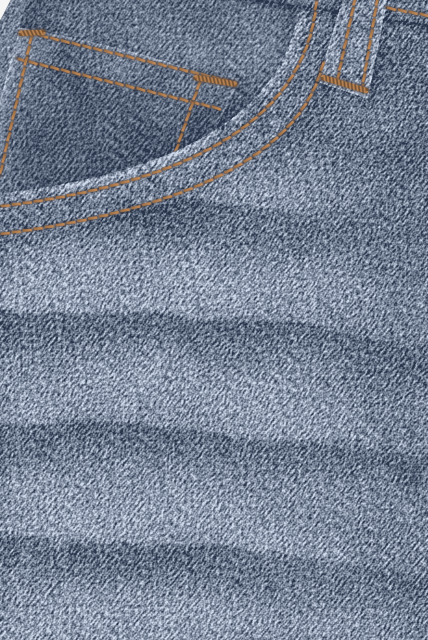
Give the GLSL for this texture, as a WebGL 2 fragment shader.

```glsl
#version 300 es
precision highp float;
uniform vec2 u_resolution;
out vec4 fragColor;

#define INDIGO vec3(0.155, 0.205, 0.29)
#define BLEACH vec3(0.81, 0.855, 0.92)
#define THREAD vec3(0.69, 0.49, 0.31)
#define BROWN vec3(0.33, 0.27, 0.25)
#define THREAD_HALF 0.003
#define STITCH_PITCH 0.026
#define TWILL_RIBS 95.0
#define TWILL_ANGLE 0.9
#define GRAIN 1.2
#define CREASE_GAP 0.268
#define CURVE_STEPS 20

float pixel;

// Gradient noise
vec2 hashGradient(vec2 i) {
  float a = 6.2832 * fract(sin(dot(i, vec2(127.1, 311.7))) * 43758.5);
  return vec2(cos(a), sin(a));
}
float noise(vec2 p) {
  vec2 i = floor(p), f = p - i, e = vec2(0, 1);
  vec2 w = f * f * f * (f * (f * 6.0 - 15.0) + 10.0);
  float low = mix(dot(hashGradient(i), f), dot(hashGradient(i + e.yx), f - e.yx), w.x);
  float high = mix(dot(hashGradient(i + e.xy), f - e.xy), dot(hashGradient(i + e.yy), f - e.yy), w.x);
  return mix(low, high, w.y);
}

// Distances: positive on the left of a to b
float fill(float d) { return smoothstep(-pixel, pixel, d); }
float glow(float d, float width) { return exp(-abs(d) / width); }
float side(vec2 p, vec2 a, vec2 b) {
  vec2 t = normalize(b - a);
  return dot(p - a, vec2(-t.y, t.x));
}
vec2 segment(vec2 p, vec2 a, vec2 b) { // signed distance, length along
  float len = length(b - a);
  float along = clamp(dot(p - a, b - a) / len, 0.0, len);
  float d = length(p - a - (b - a) * along / len);
  return vec2(side(p, a, b) < 0.0 ? -d : d, along);
}
vec2 curve(vec2 p, vec2 a, vec2 b, vec2 c) {
  vec2 best = vec2(9, 0), from = a;
  float walked = 0.0;
  for (int i = 1; i <= CURVE_STEPS; i++) {
    float t = float(i) / float(CURVE_STEPS);
    vec2 to = mix(mix(a, b, t), mix(b, c, t), t);
    vec2 s = segment(p, from, to);
    if (abs(s.x) < abs(best.x)) best = vec2(s.x, s.y + walked);
    walked += length(to - from);
    from = to;
  }
  return best;
}

// Sewing
vec3 sew(vec3 cloth, vec2 s) {
  float t = fract(s.y / STITCH_PITCH), d = abs(s.x + 0.002 * (t - 0.5));
  float dash = smoothstep(0.0, 0.15, t) * smoothstep(1.0, 0.8, t);
  cloth = mix(cloth, BROWN, 0.65 * smoothstep(2.6 * THREAD_HALF, 0.5 * THREAD_HALF, d));
  return mix(cloth, THREAD * (0.85 + 0.3 * t), fill(THREAD_HALF - d) * dash);
}
vec3 barTack(vec3 cloth, vec2 s) {
  float d = abs(s.x);
  cloth = mix(cloth, BROWN, 0.6 * smoothstep(0.014, 0.005, d));
  return mix(cloth, THREAD * (0.85 + 0.2 * sin(s.y * 700.0 + s.x * 300.0)), fill(0.0065 - d));
}

// Woven grain around zero
float weave(vec2 p) {
  vec2 dir = vec2(cos(TWILL_ANGLE), sin(TWILL_ANGLE));
  vec2 q = vec2(dot(p, dir), dot(p, vec2(-dir.y, dir.x)));
  float rib = sin(6.2832 * (q.y * TWILL_RIBS + 0.7 * noise(p * 45.0)));
  float fleck = noise(q * vec2(85.0, 190.0));
  float yarn = noise(p * vec2(150.0, 12.0)) + 0.5 * noise(p * vec2(12.0, 130.0));
  return GRAIN * (0.10 * rib + 0.55 * fleck + 0.15 * yarn + 0.4 * noise(p * 230.0));
}

// Faded creases across the leg
float wash(vec2 p) {
  float wobble = 0.022 * noise(p * vec2(5.0, 3.0)) + 0.008 * noise(p * 19.0);
  float f = fract((p.y + 0.085 * p.x * p.x + wobble - 0.25) / CREASE_GAP);
  float fold = smoothstep(0.35, 0.93, f) * (1.0 - smoothstep(0.94, 1.0, f));
  fold = mix(fold, 0.5, smoothstep(0.5, 0.9, p.x) * (0.4 + 0.6 * smoothstep(0.75, 0.95, p.y)));
  float tone = mix(0.60, 0.36, fold) + 0.10 * noise(p * vec2(4.0, 9.0));
  tone -= 0.07 * smoothstep(0.75, 1.0, p.x) + 0.08 * smoothstep(0.04, 0.0, p.x);
  return tone - 0.05 * smoothstep(0.85, 1.1, p.y);
}

void main() {
  vec2 p = gl_FragCoord.xy / u_resolution.y * 1.5;
  pixel = 1.0 / u_resolution.y;
  float grain = weave(p), wear = noise(p * 24.0);

  // Leg and pocket facing
  vec2 mouth = curve(p, vec2(0, 1.047), vec2(0.664, 1.121), vec2(0.703, 1.5));
  vec2 innerSeam = curve(p, vec2(0, 1.016), vec2(0.713, 1.104), vec2(0.742, 1.5));
  vec2 outerSeam = curve(p, vec2(0, 0.951), vec2(0.684, 1.041), vec2(0.758, 1.354));
  float tone = wash(p) - 0.1 * glow(outerSeam.x + 0.02, 0.02);
  float facing = fill(outerSeam.x) * step(p.x, 0.76);
  tone = mix(tone, 0.43 + 0.25 * wear, 0.7 * facing);
  float rubbed = 0.16 + 0.2 * smoothstep(0.2, 0.0, abs(p.x - 0.33));
  tone += (rubbed + 0.3 * wear) * glow(mouth.x + 0.007, 0.008);

  // Pocket bag, coin pocket and side panel
  vec2 coinRight = vec2(0.557, 1.305), coinLeft = vec2(0.045, 1.432);
  float top = side(p, coinRight, coinLeft) + 0.012 * sin(6.0 * p.x);
  float right = side(p, vec2(0.505, 1.195), coinRight);
  float left = side(p, coinLeft, vec2(-0.004, 1.25));
  float coin = min(min(top, right), left);
  float bag = 0.41 + 0.2 * noise(p * 7.0) - 0.16 * glow(coin, 0.025);
  bag = mix(bag, 0.46, fill(-left) * step(p.x, 0.1));
  float coinTone = mix(0.38, 0.28, smoothstep(0.05, 0.09, top)) + 0.15 * noise(p * 9.0);
  coinTone += (0.28 + 0.4 * wear) * glow(coin, 0.006) + 0.16 * smoothstep(0.12, 0.0, p.x);
  bag = mix(bag, coinTone, fill(coin)) - 0.15 * glow(mouth.x, 0.022);
  tone = mix(tone, bag, fill(mouth.x));

  // Waistband and belt loop
  float band = side(p, vec2(0.6, 1.5), vec2(1.0, 1.44));
  tone = mix(tone, 0.42, fill(band)) - 0.4 * glow(band, 0.006);
  vec2 loopLeft = vec2(0.745, 1.308), loopRight = vec2(0.862, 1.268);
  float loop = min(side(p, vec2(0.802, 1.5), loopLeft), side(p, loopRight, vec2(0.908, 1.5)));
  loop = min(loop, side(p, loopLeft, loopRight));
  tone -= 0.24 * glow(min(loop, 0.0), 0.014);
  float loopTone = 0.50 + 0.2 * wear + 0.25 * glow(loop, 0.007);
  tone = mix(tone, loopTone, fill(loop));
  tone += grain * mix(1.0, 0.75, fill(mouth.x));
  vec3 color = mix(INDIGO, BLEACH, clamp(tone, 0.0, 1.0));

  // Stitch lines
  vec3 sewn = sew(color, segment(p, vec2(0.09, 1.418), vec2(0.545, 1.308)));
  sewn = sew(sewn, segment(p, vec2(0.04, 1.362), vec2(0.515, 1.245)));
  sewn = sew(sewn, segment(p, vec2(0.470, 1.312), vec2(0.41, 1.14)));
  sewn = sew(sewn, segment(p, vec2(0.075, 1.42), vec2(0.0, 1.09)));
  sewn = barTack(sewn, segment(p, vec2(0.46, 1.318), vec2(0.55, 1.303)));
  sewn = barTack(sewn, segment(p, vec2(0.05, 1.422), vec2(0.1, 1.424)));
  color = mix(color, sewn, fill(mouth.x));
  color = sew(sew(color, innerSeam), outerSeam);
  if (p.x > 0.9) color = sew(color, segment(p, vec2(0.905, 1.482), vec2(1.01, 1.462)));
  color = sew(color, segment(p, vec2(0.834, 1.51), vec2(0.79, 1.31)));
  color = sew(color, segment(p, vec2(0.886, 1.51), vec2(0.85, 1.30)));
  color = barTack(color, segment(p, vec2(0.758, 1.318), vec2(0.857, 1.288)));

  // Pale backdrop past the hip
  color = mix(color, vec3(0.96), fill(side(p, vec2(0, 1.452), vec2(0.025, 1.5))));
  fragColor = vec4(color, 1);
}
```
